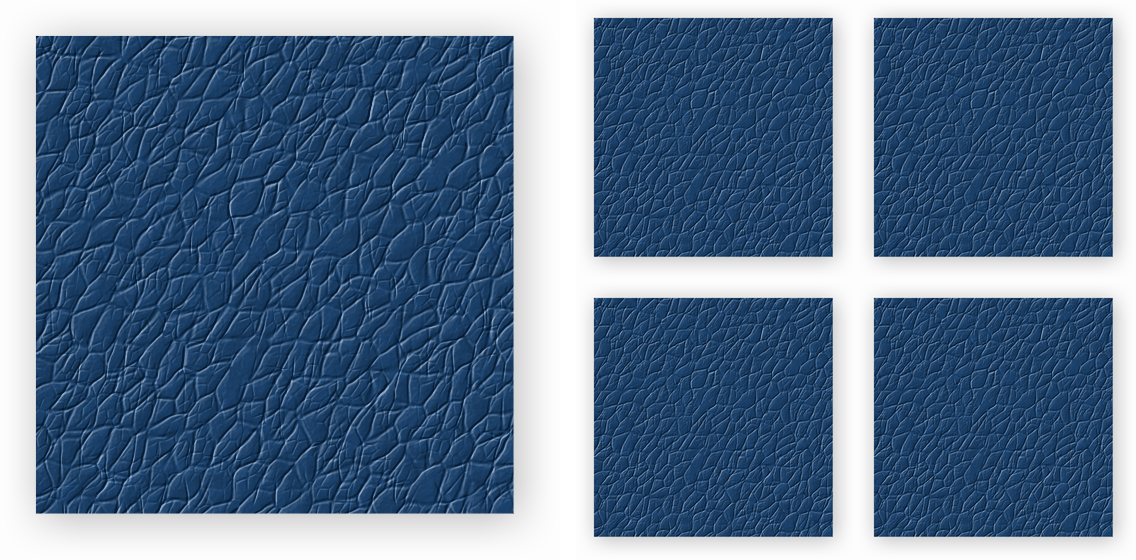
Left: one tile. Right: repeated 2 by 2.
This texture is drawn by a Shadertoy shader. Its source:

```glsl
#define BASE_COLOR vec3(0.103, 0.247, 0.405)
#define DARK_COLOR vec3(0.015, 0.085, 0.165)
#define GLINT_COLOR vec3(0.64, 0.73, 0.85)
#define PAPER_COLOR vec3(0.992)
#define SHEET_CENTER vec2(0.4905, 0.5095)
#define SHEET_HALF 0.4265
#define SHADOW_STRENGTH 0.27
#define LIGHT_DIR vec2(-0.78, 0.62)
#define RELIEF_STEP 0.0015
#define WARP 0.012
#define GRAIN 0.16

vec2 hash2(vec2 p) {
    vec3 q = fract(p.xyx * vec3(0.1031, 0.1030, 0.0973));
    q += dot(q, q.yzx + 33.33);
    return fract((q.xx + q.yz) * q.zy);
}

// Value noise that wraps after n cells
float noise(vec2 uv, float n) {
    vec2 p = uv * n, i = floor(p), f = fract(p);
    f = f * f * (3.0 - 2.0 * f);
    float a = hash2(mod(i, n)).x;
    float b = hash2(mod(i + vec2(1, 0), n)).x;
    float c = hash2(mod(i + vec2(0, 1), n)).x;
    float d = hash2(mod(i + vec2(1, 1), n)).x;
    return mix(mix(a, b, f.x), mix(c, d, f.x), f.y);
}

// Wraps a cell of the slanted lattice back into one period
vec2 wrapCell(vec2 id, vec2 count, float slant) {
    float turns = floor(id.y / count.y);
    id += turns * vec2(slant, -count.y);
    return vec2(mod(id.x, count.x), id.y);
}

// Gap between the two nearest seeds: zero along the cell borders
float cellGap(vec2 uv, vec2 count, float slant, float seed) {
    vec2 p = vec2(uv.x * count.x - uv.y * slant, uv.y * count.y);
    vec2 cell = floor(p), f = p - cell;
    float nearest = 9.0, second = 9.0;
    for (int y = -1; y <= 1; y++)
    for (int x = -1; x <= 1; x++) {
        vec2 o = vec2(x, y);
        vec2 jitter = hash2(wrapCell(cell + o, count, slant) + seed);
        float d = length(o + 0.08 + 0.84 * jitter - f);
        second = min(second, max(nearest, d));
        nearest = min(nearest, d);
    }
    return second - nearest;
}

float crease(float gap, float width) {
    return 1.0 - smoothstep(0.0, width, gap);
}

// Leather surface: rounded cells, deep folds, finer wrinkles and grain
float leatherHeight(vec2 uv) {
    vec2 p = uv + WARP * (vec2(noise(uv, 19.0), noise(uv + 0.37, 23.0)) - 0.5);
    p += 0.25 * WARP * (vec2(noise(uv, 61.0), noise(uv + 0.61, 67.0)) - 0.5);
    float fold = cellGap(p, vec2(24, 18), 12.0, 3.0);
    float cross = cellGap(p, vec2(26, 13), 5.0, 71.0);
    float fine = cellGap(p, vec2(50, 38), 21.0, 137.0);

    float foldDepth = mix(0.5, 1.05, noise(uv + 0.13, 31.0));
    float crossDepth = 0.75 * smoothstep(0.25, 0.85, noise(uv + 0.29, 27.0));
    float fineDepth = 0.45 * smoothstep(0.2, 0.8, noise(uv + 0.53, 37.0));

    float h = 0.55 * smoothstep(0.0, 0.75, fold);
    h -= foldDepth * crease(fold, 0.18);
    h -= crossDepth * crease(cross, 0.13);
    h -= fineDepth * crease(fine, 0.24);
    return h + GRAIN * (noise(uv, 230.0) + 0.6 * noise(uv, 110.0));
}

vec3 leather(vec2 uv) {
    vec2 o = LIGHT_DIR * RELIEF_STEP;
    float lit = leatherHeight(uv - o) - leatherHeight(uv + o);
    float tone = 0.94 + 0.12 * noise(uv + 0.71, 48.0);
    vec3 color = BASE_COLOR * tone;
    color = mix(color, DARK_COLOR, clamp(-lit * 1.15, 0.0, 0.9));
    float glint = max(lit - 0.03, 0.0);
    return mix(color, GLINT_COLOR, clamp(glint * 0.75, 0.0, 0.85));
}

void mainImage(out vec4 fragColor, in vec2 fragCoord) {
    vec2 uv = fragCoord / iResolution.xy;
    float pixel = 1.0 / min(iResolution.x, iResolution.y);

    // Soft shadow, fading out before the canvas edge
    vec2 fade = 1.0 - smoothstep(0.353, 0.5, abs(uv - 0.5));
    vec3 color = PAPER_COLOR * (1.0 - SHADOW_STRENGTH * fade.x * fade.y);

    // Square sheet of leather
    vec2 d = abs(uv - SHEET_CENTER) - SHEET_HALF;
    float sheet = 1.0 - smoothstep(-0.5 * pixel, 0.5 * pixel, max(d.x, d.y));
    color = mix(color, leather(uv), sheet);
    fragColor = vec4(color, 1.0);
}
```
